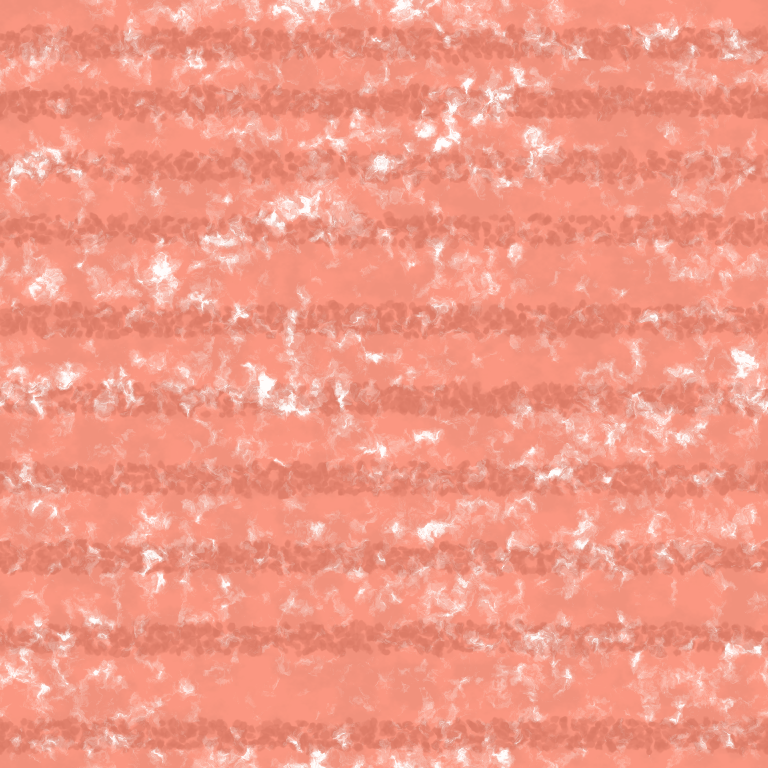
A Shadertoy shader for this texture:

```glsl
const float DAB_CELLS = 128.0;
const float BANDS[10] = float[10](0.042, 0.169, 0.273, 0.376, 0.480,
                                  0.583, 0.700, 0.783, 0.866, 0.943);

float hash(vec2 p, float seed) {
    uvec2 q = uvec2(ivec2(p) + 4096);
    uint h = q.x * 1597334677u ^ q.y * 3812015801u ^ uint(seed) * 2654435769u;
    h = (h ^ (h >> 15)) * 2246822519u;
    h = (h ^ (h >> 13)) * 3266489917u;
    return float((h ^ (h >> 16)) >> 8) / 16777216.0;
}

// Value noise that wraps after the given number of cells
float noise(vec2 p, vec2 period, float seed) {
    vec2 i = floor(p), f = fract(p);
    f = f * f * (3.0 - 2.0 * f);
    vec2 a = mod(i, period), b = mod(i + 1.0, period);
    return mix(mix(hash(a, seed), hash(vec2(b.x, a.y), seed), f.x),
               mix(hash(vec2(a.x, b.y), seed), hash(b, seed), f.x), f.y);
}

float fbm(vec2 uv, vec2 cells, float seed) {
    float sum = 0.0, total = 0.0, weight = 1.0;
    for (int i = 0; i < 5; i++) {
        sum += weight * noise(uv * cells, cells, seed + float(i));
        total += weight;
        weight *= 0.6;
        cells *= 2.0;
    }
    return sum / total;
}

float bandDistance(float y) {
    float d = 1.0;
    for (int i = 0; i < 10; i++) d = min(d, abs(y - BANDS[i]));
    return d;
}

// Overlapping soft dabs, kept only where their centres lie in a band
float dabCover(vec2 uv) {
    vec2 p = uv * DAB_CELLS, home = floor(p);
    float bare = 1.0;
    for (int y = -1; y <= 1; y++)
    for (int x = -1; x <= 1; x++) {
        vec2 cell = home + vec2(x, y);
        vec2 id = mod(cell, DAB_CELLS);
        vec2 centre = cell + vec2(hash(id, 1.0), hash(id, 2.0));
        float height = centre.y / DAB_CELLS;
        float density = abs(height - 0.742) < 0.065 ? 0.78 : 0.98;
        float reach = mix(0.016, 0.0205, hash(id, 6.0));
        if (hash(id, 3.0) > density || bandDistance(height) > reach) continue;
        float radius = mix(0.7, 1.0, hash(id, 4.0));
        float dab = 1.0 - smoothstep(radius - 0.42, radius, length(p - centre));
        bare *= 1.0 - dab * mix(0.42, 0.75, hash(id, 5.0));
    }
    return 1.0 - bare;
}

void mainImage(out vec4 fragColor, in vec2 fragCoord) {
    vec2 uv = fragCoord / iResolution.xy;
    vec2 warp = vec2(fbm(uv, vec2(48.0), 20.0), fbm(uv, vec2(48.0), 30.0)) - 0.5;

    // Mottled coral ground
    float mottle = smoothstep(0.35, 0.68, fbm(uv, vec2(26.0, 32.0), 10.0));
    vec3 color = mix(vec3(0.985, 0.59, 0.505), vec3(0.93, 0.56, 0.48), mottle * 0.75);

    // Darker dabbed bands with ragged edges
    color = mix(color, vec3(0.855, 0.475, 0.395), dabCover(uv + 0.014 * warp));

    // White wear: faint haze around small bright flakes, gathered in loose patches
    float patches = fbm(uv, vec2(5.0, 14.0), 40.0) - 0.5;
    float flakes = fbm(uv + 0.03 * warp, vec2(58.0), 50.0) + 0.6 * patches;
    float wear = 0.35 * smoothstep(0.46, 0.75, flakes) + 0.65 * smoothstep(0.67, 0.88, flakes);
    color = mix(color, vec3(1.0, 0.99, 0.985), wear);

    fragColor = vec4(color, 1.0);
}
```
